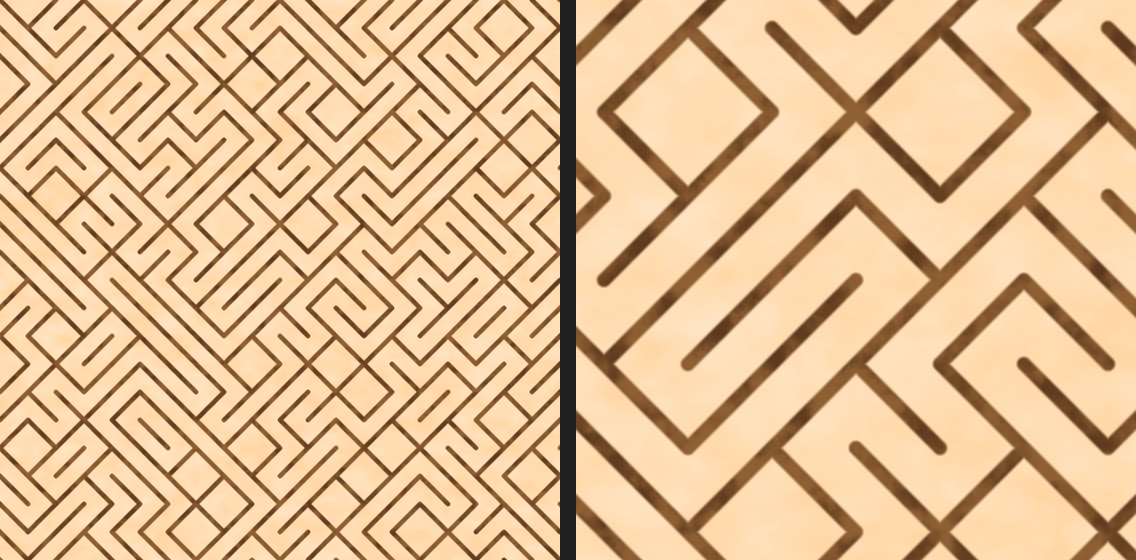
Left, the full canvas; right, a detail of the centre.
This pattern is drawn by a Shadertoy shader. Its source:

```glsl
// A maze of slanted strokes: a square grid where each cell holds one of its two
// diagonals, picked by a hash, drawn as round-capped segments. Layered value
// noise mottles the cream paper and the brown ink.

const float CELLS = 20.0;        // grid cells along the canvas height
const float HALF_WIDTH = 0.083;  // half the stroke width, in cells

const vec3 PAPER_PALE = vec3(1.00, 0.895, 0.765);
const vec3 PAPER_WARM = vec3(1.00, 0.825, 0.610);
const vec3 INK_DARK   = vec3(0.37, 0.225, 0.115);
const vec3 INK_LIGHT  = vec3(0.56, 0.375, 0.200);

// Integer hash of a lattice point, 0 to 1
float hash(vec2 p, uint seed) {
    uvec2 q = uvec2(ivec2(floor(p)) + 4096);
    uint h = q.x * 1597u + q.y * 51749u + seed * 7919u;
    h = (h ^ (h >> 15)) * 73244475u;
    h = (h ^ (h >> 13)) * 19349663u;
    h ^= h >> 16;
    return float(h & 65535u) / 65535.0;
}

float valueNoise(vec2 p, uint seed) {
    vec2 i = floor(p), f = fract(p);
    vec2 u = f * f * (3.0 - 2.0 * f);
    float low  = mix(hash(i, seed), hash(i + vec2(1, 0), seed), u.x);
    float high = mix(hash(i + vec2(0, 1), seed), hash(i + vec2(1, 1), seed), u.x);
    return mix(low, high, u.y);
}

// Sum of octaves, normalised to 0 to 1
float fbm(vec2 p, uint seed) {
    float sum = 0.0, total = 0.0, amp = 1.0;
    for (uint k = 0u; k < 4u; k++) {
        sum += amp * valueNoise(p, seed + k);
        total += amp;
        amp *= 0.55;
        p = mat2(1.6, 1.2, -1.2, 1.6) * p + 3.7;
    }
    return sum / total;
}

float segmentDistance(vec2 p, vec2 a, vec2 b) {
    vec2 d = b - a;
    return length(p - a - d * clamp(dot(p - a, d) / dot(d, d), 0.0, 1.0));
}

// Distance to the nearest diagonal; neighbours are searched for their caps
float mazeDistance(vec2 p, uint seed) {
    vec2 home = floor(p);
    float nearest = 1e3;
    for (int y = -1; y <= 1; y++)
    for (int x = -1; x <= 1; x++) {
        vec2 cell = home + vec2(x, y);
        float rising = step(0.5, hash(cell, seed));
        vec2 a = cell + vec2(0.0, 1.0 - rising);
        vec2 b = cell + vec2(1.0, rising);
        nearest = min(nearest, segmentDistance(p, a, b));
    }
    return nearest;
}

vec3 paperColor(vec2 uv) {
    float mottle = fbm(uv * vec2(34.0, 46.0), 11u);
    float stain = fbm(uv * vec2(16.0, 21.0), 23u);
    float tone = 0.42 + 1.1 * (mottle - 0.5) + 0.45 * (stain - 0.5);
    return mix(PAPER_PALE, PAPER_WARM, clamp(tone, 0.0, 1.0));
}

vec3 inkColor(vec2 uv) {
    float mottle = fbm(uv * 62.0, 37u);
    return mix(INK_DARK, INK_LIGHT, smoothstep(0.18, 0.72, mottle));
}

void mainImage(out vec4 fragColor, in vec2 fragCoord) {
    vec2 uv = fragCoord / iResolution.y;
    float edge = max(0.85 * CELLS / iResolution.y, 0.025);
    float d = mazeDistance(uv * CELLS, 5u) - HALF_WIDTH;
    float ink = 1.0 - smoothstep(-edge, edge, d);
    fragColor = vec4(mix(paperColor(uv), inkColor(uv), ink), 1.0);
}
```
